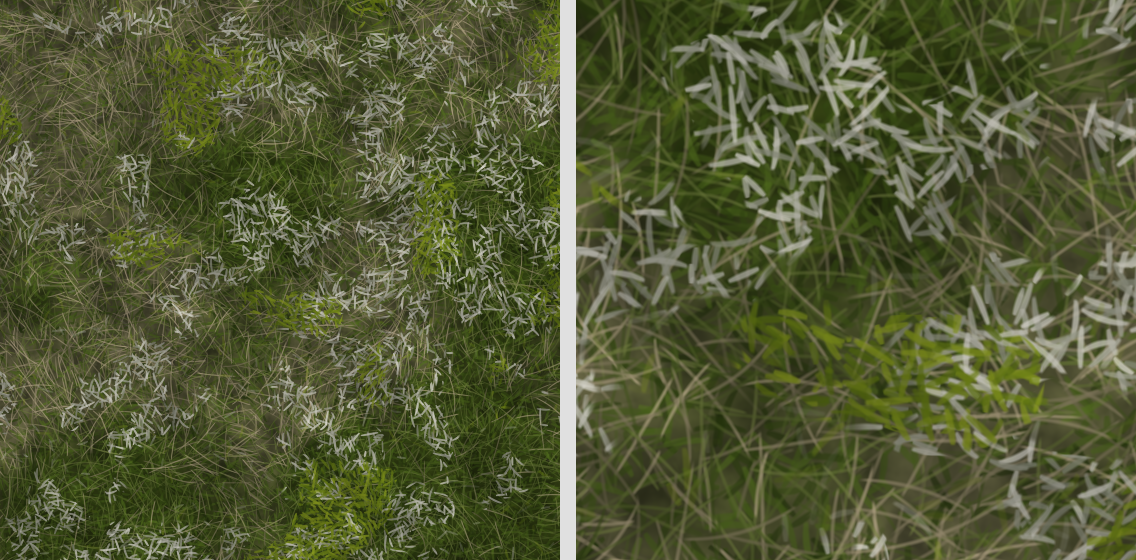
Left: the whole. Right: its middle third, enlarged.
Give the GLSL for this texture, as a three.js fragment shader.

```glsl
// Wild meadow seen from above: mossy ground, small leaves, green and dry grass
// combed along a noise flow field, with clusters of silvery leaves on top.
// Every plant layer is a jittered grid of curved, tapered strands.
varying vec2 vUv;

const vec3 SOIL_GREEN   = vec3(0.155, 0.195, 0.055);
const vec3 SOIL_DRY     = vec3(0.290, 0.285, 0.190);
const vec3 LEAF_DARK    = vec3(0.110, 0.160, 0.035);
const vec3 LEAF_LIGHT   = vec3(0.300, 0.400, 0.110);
const vec3 GRASS_DARK   = vec3(0.200, 0.260, 0.080);
const vec3 GRASS_LIGHT  = vec3(0.440, 0.480, 0.250);
const vec3 STRAW_DARK   = vec3(0.350, 0.330, 0.240);
const vec3 STRAW_LIGHT  = vec3(0.680, 0.620, 0.510);
const vec3 SILVER_DARK  = vec3(0.460, 0.470, 0.410);
const vec3 SILVER_LIGHT = vec3(0.780, 0.770, 0.740);
const vec3 SPROUT_DARK  = vec3(0.290, 0.370, 0.050);
const vec3 SPROUT_LIGHT = vec3(0.500, 0.560, 0.110);

const float SOFTNESS    = 0.0011;  // edge blur, in canvas widths
const float FLOW_SCALE  = 3.6;     // tussocks across the canvas
const float FLOW_TURN   = 9.0;     // radians over the noise range
const float WILD        = 6.2832;  // spread of fully random directions
const int   GRASS_LAYERS = 8;
const int   LEAF_LAYERS  = 4;
const int   SILVER_LAYERS = 3;

vec3 hash3(vec3 p) {
  p = fract(p * vec3(0.1031, 0.1030, 0.0973));
  p += dot(p, p.yxz + 33.33);
  return fract((p.xxy + p.yxx) * p.zyx);
}

float noise(vec2 p) {
  vec2 i = floor(p), f = fract(p);
  f = f * f * (3.0 - 2.0 * f);
  float a = hash3(vec3(i, 7.0)).x;
  float b = hash3(vec3(i + vec2(1.0, 0.0), 7.0)).x;
  float c = hash3(vec3(i + vec2(0.0, 1.0), 7.0)).x;
  float d = hash3(vec3(i + vec2(1.0, 1.0), 7.0)).x;
  return mix(mix(a, b, f.x), mix(c, d, f.x), f.y);
}

float fbm(vec2 p) {
  float sum = 0.0, amp = 0.5;
  for (int i = 0; i < 4; i++) {
    sum += amp * noise(p);
    p = mat2(1.6, 1.2, -1.2, 1.6) * p + 11.3;
    amp *= 0.5;
  }
  return sum / 0.9375;
}

// Paints one strand per grid cell; amount is the share of cells that grow.
void strands(inout vec3 col, vec2 uv, float cell, float seed, float width,
             float spread, float amount, vec3 dark, vec3 light, float opacity) {
  vec2 offset = hash3(vec3(seed, 3.0, 9.0)).xy * 40.0;
  vec2 q = uv / cell + offset;
  for (int y = -1; y <= 1; y++) {
    for (int x = -1; x <= 1; x++) {
      vec2 id = floor(q) + vec2(float(x), float(y));
      vec3 place = hash3(vec3(id, seed));
      vec2 d = q - id - place.xy;
      float grows = smoothstep(place.z - 0.08, place.z + 0.08, amount);
      if (grows <= 0.0 || dot(d, d) > 1.0) continue;

      // Direction: the flow at the strand's centre, with rare strays
      vec3 form = hash3(vec3(id.yx, seed + 57.0));
      float stray = 2.0 * form.x - 1.0;
      float angle = FLOW_TURN * noise((id + place.xy - offset) * cell * FLOW_SCALE)
                  + spread * stray * abs(stray);
      float c = cos(angle), s = sin(angle);
      d = vec2(c * d.x + s * d.y, c * d.y - s * d.x);
      d.y += (fract(form.y * 17.0) - 0.5) * 0.45 * d.x * d.x;

      // Tapered body with a soft edge
      float along = d.x / mix(0.45, 0.93, form.y);
      float taper = max(1.0 - along * along, 0.0);
      float w = width * mix(0.5, 1.0, taper);
      float body = 1.0 - smoothstep(max(w - SOFTNESS, 0.0), w + SOFTNESS, abs(d.y) * cell);
      body *= smoothstep(0.0, 0.35, taper) * grows;
      col = mix(col, mix(dark, light, form.z), body * opacity);
    }
  }
}

void main() {
  vec2 uv = vUv;

  // Where things grow: dry bands lean to the left, silver to the right
  float dry = fbm(uv * 5.0 + 2.7) + 0.32 * (0.5 - uv.x)
            + 0.10 * cos(10.5 * (uv.y - 0.92));
  dry = smoothstep(0.28, 0.74, dry);
  float silver = smoothstep(0.42, 0.66, noise(uv * 7.0 + 31.0) + 0.16 * (uv.x - 0.5))
               * smoothstep(0.40, 0.68, noise(uv * 24.0 + 5.0));
  float sprout = smoothstep(0.80, 0.92, noise(uv * 9.0 + 63.0) + 0.12 * noise(uv * 40.0));

  // Ground with mossy mottling
  vec3 col = mix(SOIL_GREEN, SOIL_DRY, dry);
  col *= 0.55 + 0.9 * fbm(uv * 45.0);

  for (int i = 0; i < LEAF_LAYERS; i++) {
    float k = float(i);
    strands(col, uv, 0.015 + 0.003 * k, 10.0 + k, 0.0021, WILD,
            0.95 - 0.6 * dry, LEAF_DARK, LEAF_LIGHT, 0.6);
  }
  for (int i = 0; i < GRASS_LAYERS; i++) {
    float k = float(i);
    float cell = mix(0.028, 0.072, fract(k * 0.618));
    strands(col, uv, cell, 30.0 + k, 0.0010, 2.4,
            0.85 - 0.25 * dry, GRASS_DARK, GRASS_LIGHT, 0.55);
    strands(col, uv, cell * 1.1, 50.0 + k, 0.0011, 1.5,
            0.12 + 0.9 * dry, STRAW_DARK, STRAW_LIGHT, 0.6);
  }
  for (int i = 0; i < SILVER_LAYERS; i++) {
    float k = float(i);
    strands(col, uv, 0.014 + 0.004 * k, 70.0 + k, 0.0019, 2.8,
            silver * 0.75, SILVER_DARK, SILVER_LIGHT, 0.75);
    strands(col, uv, 0.013 + 0.003 * k, 80.0 + k, 0.0022, WILD,
            sprout, SPROUT_DARK, SPROUT_LIGHT, 0.7);
  }

  // Hollows and raised tufts
  col *= 0.74 + 0.52 * fbm(uv * 16.0 + 8.0);
  gl_FragColor = vec4(col, 1.0);
}
```
